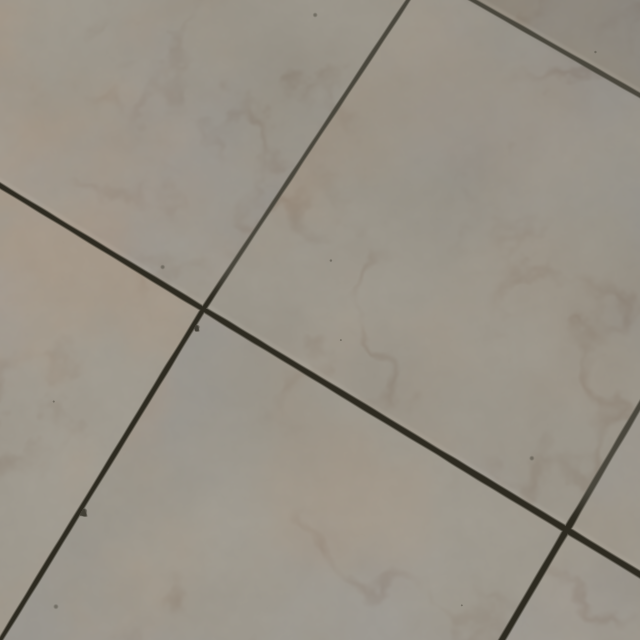
Give the GLSL for this texture, as a Shadertoy shader.

```glsl
// Stone floor tiles seen at a slant: a projective grid of square tiles with
// dark, soft-edged joints. Each tile gets its own faint clouds and veins from
// layered noise; chips and specks add the wear.

// Grid: one crossing, the two tile edges leaving it, and the perspective
const vec2 CROSSING = vec2(0.3177, 0.5169);
const vec2 EDGE_U = vec2(0.5423, -0.3499);
const vec2 EDGE_V = vec2(0.3829, 0.5799);
const vec2 PERSPECTIVE = vec2(-0.0287, 0.0529);
const float TILE_SIZE = 0.65;
const float JOINT_BEND = 0.037;

// Joints
const float JOINT_HALF_WIDTH = 0.0038;
const float JOINT_GROWTH = 0.0012;
const float JOINT_THINNING = 0.0009;
const float JOINT_SOFTNESS = 0.0021;

// Wear
const float CHIP_START = -0.046;
const float CHIP_STEP = -0.495;
const int CHIP_COUNT = 2;
const float SPECK_GRID = 9.0;
const float SPECK_CHANCE = 0.10;

// Colours
const vec3 STONE = vec3(0.617, 0.597, 0.555);
const vec3 JOINT_DARK = vec3(0.175, 0.165, 0.125);
const vec3 JOINT_PALE = vec3(0.285, 0.275, 0.235);
const vec3 WARM_TINT = vec3(0.022, -0.004, -0.020);
const vec3 COOL_TINT = vec3(-0.006, 0.001, 0.016);
const vec3 VEIN_TINT = vec3(-0.030, -0.042, -0.046);

float hash(vec2 p) {
    return fract(sin(dot(p, vec2(127.1, 311.7))) * 43758.5453);
}

float noise(vec2 p) {
    vec2 cell = floor(p), f = fract(p);
    f = f * f * (3.0 - 2.0 * f);
    float low = mix(hash(cell), hash(cell + vec2(1, 0)), f.x);
    float high = mix(hash(cell + vec2(0, 1)), hash(cell + vec2(1, 1)), f.x);
    return mix(low, high, f.y);
}

float fbm(vec2 p) {
    float sum = 0.0, weight = 0.5;
    for (int i = 0; i < 5; i++) {
        sum += weight * noise(p);
        p = mat2(1.6, 1.2, -1.2, 1.6) * p + 7.3;
        weight *= 0.5;
    }
    return sum / 0.97;
}

// Canvas position to tile coordinates; whole numbers lie on the joints
vec2 tileCoords(vec2 p) {
    mat2 edges = mat2(EDGE_U - PERSPECTIVE.x * p, EDGE_V - PERSPECTIVE.y * p);
    vec2 uv = inverse(edges) * (p - CROSSING);
    uv.x += JOINT_BEND * min(uv.y, 0.0) * (1.0 - uv.x);
    return uv;
}

vec3 stone(vec2 p, vec2 uv) {
    vec2 tile = floor(uv);
    vec2 q = uv + 17.0 * vec2(hash(tile), hash(tile + 5.2));
    float clouds = fbm(q * 3.5);
    float patches = smoothstep(0.45, 0.75, fbm(q * 4.5 + 31.0));
    float ridge = 1.0 - abs(2.0 * fbm(q * 5.0 + 11.0) - 1.0);
    float veins = smoothstep(0.86, 1.0, ridge) * patches;

    vec3 color = STONE + 0.045 * (clouds - 0.5);
    color += WARM_TINT * smoothstep(0.40, 0.75, fbm(q * 3.0 + 53.0)) * (1.2 - p.x);
    color += COOL_TINT * smoothstep(0.45, 0.75, fbm(q * 2.5 + 71.0));
    color += VEIN_TINT * (veins + 0.25 * patches);
    color += 0.012 * (fbm(p * 60.0) - 0.5);
    // Light falls off to the upper right, most of all past the far joint
    color -= 0.025 * smoothstep(0.6, 1.9, p.x + p.y);
    return color - 0.045 * smoothstep(0.98, 1.02, uv.y);
}

float specks(vec2 p) {
    vec2 cell = floor(p * SPECK_GRID);
    vec2 center = 0.2 + 0.6 * vec2(hash(cell + 3.1), hash(cell + 8.7));
    float radius = mix(0.0015, 0.0035, hash(cell + 1.9));
    float d = length(fract(p * SPECK_GRID) - center) / SPECK_GRID;
    return step(hash(cell), SPECK_CHANCE) * (1.0 - smoothstep(0.3 * radius, 1.5 * radius, d));
}

// Small breaks along the right side of the lower cross joint
float chips(vec2 uv) {
    float mask = 0.0;
    for (int i = 0; i < CHIP_COUNT; i++) {
        vec2 offset = uv - vec2(0.008, CHIP_START + CHIP_STEP * float(i));
        float d = length(offset * vec2(0.8, 1.1)) + 0.007 * (noise(uv * 160.0) - 0.5);
        mask = max(mask, 1.0 - smoothstep(0.005, 0.011, d));
    }
    return mask;
}

void mainImage(out vec4 fragColor, in vec2 fragCoord) {
    vec2 p = fragCoord / iResolution.xy;
    vec2 uv = tileCoords(p);
    vec3 color = stone(p, uv);
    color = mix(color, JOINT_PALE, 0.5 * specks(p));

    // Joints grow thinner and paler with distance
    vec2 side = (uv - round(uv)) * TILE_SIZE;
    float d = min(abs(side.x), abs(side.y));
    float far = smoothstep(0.02, 0.12, uv.y);
    float halfWidth = JOINT_HALF_WIDTH + JOINT_GROWTH * p.x - JOINT_THINNING * far;
    halfWidth += 0.0010 * (noise(p * 28.0) - 0.5);
    float joint = 1.0 - smoothstep(halfWidth - JOINT_SOFTNESS, halfWidth + JOINT_SOFTNESS, d);

    // Pale rim on the tile edge above each row joint
    color += 0.025 * smoothstep(0.004, 0.007, side.y) * (1.0 - smoothstep(0.007, 0.014, side.y));
    vec3 jointColor = mix(JOINT_DARK, JOINT_PALE, far);
    color = mix(color, jointColor, max(joint, 0.8 * chips(uv)));
    fragColor = vec4(color, 1.0);
}
```
